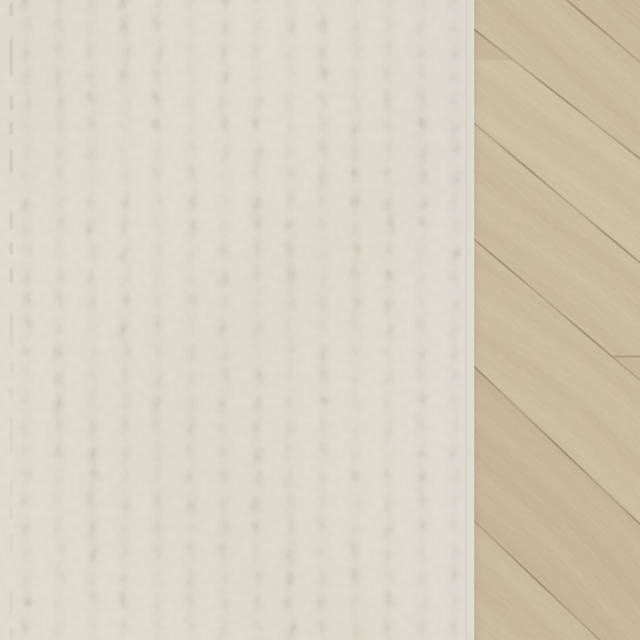
A WebGL 2 fragment shader for this texture:

```glsl
#version 300 es
precision highp float;
uniform vec2 u_resolution;
out vec4 fragColor;

const vec3 RUG = vec3(0.880, 0.856, 0.806);
const vec3 RUG_COOL = vec3(0.872, 0.858, 0.822);
const vec3 RUG_HEM = vec3(0.850, 0.848, 0.805);
const vec3 WEAVE_SHADE = vec3(0.074, 0.075, 0.077);
const vec3 WOOD_DARK = vec3(0.762, 0.692, 0.588);
const vec3 WOOD_LIGHT = vec3(0.822, 0.764, 0.664);
const vec3 SEAM = vec3(0.600, 0.535, 0.435);
const float RUG_EDGE = 0.741;
const float COLUMN_START = 0.041;
const float COLUMN_STEP = 0.0515;
const float KNOT_STEP = 0.0392;
const vec2 KNOT_SIZE = vec2(0.0072, 0.0100);
const float STITCH_X = 0.0175;
const int SEAMS = 6;
// Seam height at the rug edge, and downward slope.
const vec2 SEAM_LINE[SEAMS] = vec2[](
    vec2(1.123, 0.85), vec2(0.954, 0.78), vec2(0.807, 0.84),
    vec2(0.626, 0.85), vec2(0.427, 0.95), vec2(0.186, 0.95));
const float PLANK_TONE[SEAMS + 1] = float[](0.38, 0.55, 0.72, 0.56, 0.58, 0.30, 0.46);

float hash(vec2 p) {
    p = fract(p * vec2(0.1031, 0.1137));
    p += dot(p, p.yx + 33.33);
    return fract((p.x + p.y) * p.x * 91.7);
}

// Distance to the nearest scattered point.
float cellular(vec2 p) {
    vec2 cell = floor(p);
    float nearest = 2.0;
    for (int j = -1; j <= 1; j++)
        for (int i = -1; i <= 1; i++) {
            vec2 c = cell + vec2(i, j);
            vec2 site = c + vec2(hash(c + 40.0), hash(c + 91.0));
            nearest = min(nearest, distance(p, site));
        }
    return nearest;
}

// Soft knots along one upright column, with uneven strength.
float knots(vec2 p) {
    float column = clamp(floor((p.x - COLUMN_START) / COLUMN_STEP + 0.5), 0.0, 13.0);
    float x = p.x - COLUMN_START - column * COLUMN_STEP;
    float row = floor(p.y / KNOT_STEP);
    float shade = 0.0;
    for (int j = -1; j <= 1; j++) {
        vec2 id = vec2(column, row + float(j)) + 7.0;
        vec2 jitter = vec2(hash(id), hash(id + 57.0)) - 0.5;
        vec2 offset = vec2(x, p.y - (row + float(j) + 0.5) * KNOT_STEP);
        offset -= jitter * vec2(0.008, 0.012);
        offset.x += offset.y * jitter.y * 0.5;
        offset /= KNOT_SIZE * vec2(1.0, 0.8 + 0.6 * hash(id + 23.0));
        shade += (0.2 + 0.7 * hash(id + 131.0)) * exp(-dot(offset, offset));
    }
    float fade = 0.72 + 0.28 * sin(p.y * 13.0 + column * 2.4);
    float band = exp(-pow(x / 0.011, 2.0));
    return shade * fade + 0.16 * band;
}

vec3 rug(vec2 p) {
    vec3 color = mix(RUG, RUG_COOL, smoothstep(0.52, RUG_EDGE, p.x));
    color += 0.004 * sin(p.x * 9.0 + 2.0 * sin(p.y * 5.0));
    color += 0.014 * (cellular(p * 75.0) - 0.5);
    float fibre = cellular(p * vec2(130.0, 70.0) + 20.0);
    color -= WEAVE_SHADE * knots(p) * (0.7 + 0.55 * fibre);

    // Dashed stitch near the left side.
    float dash = smoothstep(-0.3, 0.4, sin(p.y * 105.0 + 2.0 * sin(p.y * 31.0)));
    float stitch = exp(-pow((p.x - STITCH_X) / 0.0028, 2.0));
    color -= WEAVE_SHADE * stitch * dash * mix(0.45, 0.9, smoothstep(0.45, 0.55, p.y));

    // Pale hem with a fine groove.
    color = mix(color, RUG_HEM, 0.6 * smoothstep(0.720, 0.729, p.x));
    color += 0.018 * smoothstep(0.732, RUG_EDGE, p.x);
    return color - 0.025 * exp(-pow((p.x - 0.728) / 0.0014, 2.0));
}

float stroke(float d, float width, float pixel) {
    return 1.0 - smoothstep(width, width + 1.4 * pixel, abs(d));
}

vec3 wood(vec2 p, float pixel) {
    float x = p.x - RUG_EDGE;
    int plank = 0;
    float across = p.y - 1.3 + 0.85 * x;
    float line = 0.0;
    for (int i = 0; i < SEAMS; i++) {
        vec2 seam = SEAM_LINE[i];
        float d = (p.y - seam.x + seam.y * x) * inversesqrt(1.0 + seam.y * seam.y);
        if (d < 0.0) { plank = i + 1; across = d; }
        line = max(line, stroke(d, 0.0005, pixel) * (0.62 + 0.2 * sin(x * 45.0 + float(i) * 2.0)));
    }
    float tone = PLANK_TONE[plank];

    // Butt joints between plank ends.
    if (plank == 2) tone -= 0.45 * smoothstep(-pixel, pixel, p.y - 0.906);
    if (plank == 3) {
        tone -= 0.12 * smoothstep(-pixel, pixel, 0.443 - p.y);
        line = max(line, 0.6 * stroke(p.y - 0.443, 0.0005, pixel));
    }

    // Grain runs along each plank.
    float along = (x - p.y) * 0.72;
    float phase = float(plank) * 4.7;
    float bend = across + 0.006 * sin(along * 11.0 + phase);
    float grain = 0.11 * sin(bend * 75.0 + phase) + 0.07 * sin(bend * 190.0 + 2.0 * sin(along * 9.0));
    grain += 0.05 * sin(bend * 510.0 + 3.0 * sin(along * 17.0 + phase));
    float pores = cellular(vec2(along * 42.0, bend * 330.0) + phase * 9.0);
    tone += grain + 0.24 * (pores - 0.5);
    return mix(mix(WOOD_DARK, WOOD_LIGHT, tone), SEAM, line);
}

void main() {
    vec2 p = gl_FragCoord.xy / u_resolution;
    float pixel = 1.0 / min(u_resolution.x, u_resolution.y);
    vec3 floorColor = wood(p, pixel);
    floorColor *= 1.0 - 0.07 * exp(-max(p.x - RUG_EDGE, 0.0) / 0.004);
    float onFloor = smoothstep(-pixel, pixel, p.x - RUG_EDGE);
    fragColor = vec4(mix(rug(p), floorColor, onFloor), 1.0);
}
```
